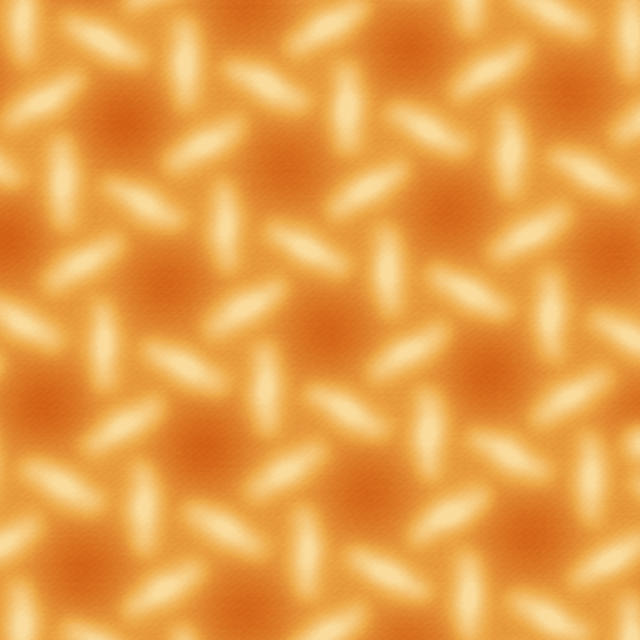
Write a three.js fragment shader that draws this pattern.

```glsl
varying vec2 vUv;

#define LATTICE_A vec2(0.2539, -0.0693)
#define LATTICE_B vec2(0.0632, -0.2546)
#define ORIGIN vec2(0.448, 0.739)
#define AXIS_ANGLE 0.55
#define BODY_TWIST -0.33
#define ARM_SIZE vec2(0.070, 0.023)
#define BODY_SIZE vec2(0.040, 0.028)
#define PORE_RADIUS 0.12
#define FLOOR_HEIGHT 0.34
#define GRAIN 0.035
#define VARIATION 0.05
#define BLEMISH vec2(1.005, 0.308)

float hash(vec2 p) {
  vec3 q = fract(vec3(p.xyx) * 0.1031);
  q += dot(q, q.yzx + 33.33);
  return fract((q.x + q.y) * q.z);
}

vec2 gradient(vec2 p) {
  float a = 6.2832 * hash(p);
  return vec2(cos(a), sin(a));
}

float gradientNoise(vec2 p) {
  vec2 i = floor(p), f = p - i;
  vec2 u = f * f * f * (f * (f * 6.0 - 15.0) + 10.0);
  vec2 e = vec2(1.0, 0.0);
  return mix(
    mix(dot(gradient(i), f), dot(gradient(i + e), f - e), u.x),
    mix(dot(gradient(i + e.yx), f - e.yx), dot(gradient(i + 1.0), f - 1.0), u.x),
    u.y);
}

float cross2(vec2 a, vec2 b) {
  return a.x * b.y - a.y * b.x;
}

vec2 toAxis(vec2 p, float angle) {
  vec2 d = vec2(cos(angle), sin(angle));
  return vec2(dot(p, d), cross2(d, p));
}

float bump(vec2 p) {
  return exp(-dot(p, p));
}

// Slim arms with a wider, slightly twisted body at the middle
float molecule(vec2 p, float angle) {
  vec2 q = toAxis(p, angle);
  float ends = 1.0 - smoothstep(0.65, 1.35, abs(q.x) / ARM_SIZE.x);
  float arms = ends * exp(-pow(q.y / ARM_SIZE.y, 2.0));
  float body = bump(toAxis(p, angle + BODY_TWIST) / BODY_SIZE);
  return 0.36 * arms + 0.30 * body;
}

// Kagome network: pores on the lattice points, molecules on the bond centres
float network(vec2 p) {
  vec2 d = p - ORIGIN;
  vec2 home = floor(vec2(cross2(d, LATTICE_B), cross2(LATTICE_A, d))
    / cross2(LATTICE_A, LATTICE_B));
  float height = FLOOR_HEIGHT;
  for (int j = -1; j <= 1; j++) {
    for (int i = -1; i <= 1; i++) {
      vec2 cell = home + vec2(float(i), float(j));
      vec2 q = d - cell.x * LATTICE_A - cell.y * LATTICE_B;
      float vary = hash(cell + 40.0) - 0.5;
      float depth = FLOOR_HEIGHT - VARIATION * (vary + 0.5);
      height -= depth * (1.0 - smoothstep(0.0, PORE_RADIUS, length(q)));
      float gain = 1.0 + VARIATION * vary;
      height += gain * molecule(q - 0.5 * LATTICE_A, AXIS_ANGLE);
      height += gain * molecule(q - 0.5 * LATTICE_B, AXIS_ANGLE - 1.0472);
      height += gain * molecule(q - 0.5 * (LATTICE_A + LATTICE_B), AXIS_ANGLE + 1.0472);
    }
  }
  return height;
}

// Fine diagonal ripple, grain and faint horizontal scan lines
float scanTexture(vec2 p) {
  float wobble = 1.5 * gradientNoise(p * 25.0);
  float ripple = 0.3 * sin(dot(p, vec2(480.0, -620.0)) + 2.0 * wobble);
  float grain = gradientNoise(p * vec2(130.0, 190.0));
  float lines = 0.6 * gradientNoise(vec2(p.x * 4.0, p.y * 256.0));
  return GRAIN * (ripple + grain + lines);
}

vec3 heatRamp(float h) {
  vec3 rust = vec3(0.82, 0.38, 0.08);
  vec3 amber = vec3(0.93, 0.66, 0.28);
  vec3 cream = vec3(0.98, 0.86, 0.61);
  vec3 color = mix(rust, amber, clamp(h / 0.45, 0.0, 1.0));
  color = mix(color, cream, clamp((h - 0.45) / 0.5, 0.0, 1.0));
  return mix(color, vec3(1.0), smoothstep(1.0, 1.4, h));
}

void main() {
  vec2 warp = vec2(gradientNoise(vUv * 18.0), gradientNoise(vUv * 18.0 + 50.0));
  float height = network(vUv + 0.004 * warp);
  height += 0.03 * gradientNoise(vUv * 7.0) + scanTexture(vUv);
  height += 0.8 * bump((vUv - BLEMISH) / 0.032);
  gl_FragColor = vec4(heatRamp(height), 1.0);
}
```
